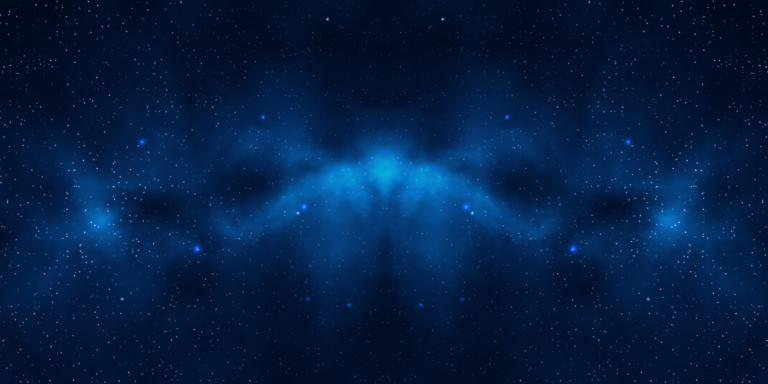
Give the GLSL for this background, as a WebGL 2 fragment shader.

```glsl
#version 300 es
precision highp float;

uniform vec2 u_resolution;
out vec4 fragColor;

// Tuning: distances are in canvas heights, densities in palette steps
const float MIRROR_AXIS = 1.003;
const float BASE_DENSITY = 0.88;
const float WARP = 0.09;
const float CLOUD_SCALE = 8.0;
const float CLOUD_CONTRAST = 1.2;
const float MOTTLE = 1.0;
const int STAR_LAYERS = 3;
const float STAR_CELLS = 28.0;
const float STAR_RADIUS = 0.0021;
const vec3 STAR_COLOR = vec3(0.55, 0.75, 0.88);
const vec3 BEACON_COLOR = vec3(0.05, 0.24, 0.75);

const vec3 PALETTE[7] = vec3[7](
    vec3(0.004, 0.025, 0.09), vec3(0.008, 0.07, 0.185), vec3(0.015, 0.145, 0.325),
    vec3(0.025, 0.27, 0.52), vec3(0.03, 0.45, 0.77), vec3(0.03, 0.70, 0.88),
    vec3(0.06, 0.83, 0.85));

// Soft ellipses: center xy, radius xy; x is measured from the mirror axis
const vec4 GLOWS[12] = vec4[12](
    vec4(0.0, 0.525, 0.085, 0.055), vec4(0.0, 0.53, 0.22, 0.08),
    vec4(0.17, 0.59, 0.055, 0.03), vec4(0.0, 0.48, 0.45, 0.19),
    vec4(0.37, 0.43, 0.13, 0.065), vec4(0.48, 0.37, 0.13, 0.06),
    vec4(0.727, 0.405, 0.05, 0.05), vec4(0.76, 0.43, 0.15, 0.16),
    vec4(0.80, 0.57, 0.08, 0.07), vec4(0.42, 0.68, 0.27, 0.13),
    vec4(0.85, 0.22, 0.25, 0.2), vec4(0.45, 0.43, 0.9, 0.24));
const float GLOW_GAIN[12] = float[12](
    1.2, 1.75, 0.7, 1.2, 0.9, 0.9, 1.5, 0.7, 0.6, 0.6, 0.4, 0.55);

const vec4 SHADOWS[6] = vec4[6](
    vec4(0.30, 0.54, 0.09, 0.045), vec4(0.60, 0.46, 0.11, 0.05),
    vec4(0.0, 0.10, 0.35, 0.16), vec4(0.0, 0.88, 0.35, 0.14),
    vec4(0.0, 0.32, 0.03, 0.1), vec4(1.0, 0.95, 0.35, 0.18));
const float SHADOW_GAIN[6] = float[6](1.4, 1.3, 0.25, 0.4, 0.5, 0.5);

// Bright stars: center xy, radius, strength
const vec4 BEACONS[6] = vec4[6](
    vec4(0.633, 0.63, 0.008, 0.8), vec4(0.318, 0.695, 0.006, 0.6),
    vec4(0.211, 0.461, 0.008, 0.8), vec4(0.49, 0.352, 0.010, 0.8),
    vec4(0.093, 0.206, 0.006, 0.5), vec4(0.201, 0.221, 0.006, 0.4));
const vec3 WHITE_STARS[3] = vec3[3](
    vec3(0.15, 0.95, 0.85), vec3(0.685, 0.221, 0.7), vec3(0.227, 0.445, 0.7));

vec3 hash3(vec2 cell) {
    vec3 q = fract(cell.xyx * vec3(0.1031, 0.1030, 0.0973));
    q += dot(q, q.yxz + 33.33);
    return fract((q.xxy + q.yzz) * q.zyx);
}

float noise(vec2 p) {
    vec2 i = floor(p), f = fract(p);
    f = f * f * (3.0 - 2.0 * f);
    return mix(mix(hash3(i).x, hash3(i + vec2(1, 0)).x, f.x),
               mix(hash3(i + vec2(0, 1)).x, hash3(i + vec2(1, 1)).x, f.x), f.y);
}

float fbm(vec2 p) {
    float sum = 0.0, gain = 0.5;
    for (int i = 0; i < 5; i++) {
        sum += gain * noise(p);
        p = mat2(1.6, 1.2, -1.2, 1.6) * p + 7.3;
        gain *= 0.5;
    }
    return sum;
}

float softEllipse(vec2 p, vec4 e) {
    vec2 d = (p - e.xy) / e.zw;
    return exp(-dot(d, d));
}

vec3 paletteAt(float density) {
    float t = clamp(density, 0.0, 5.999);
    int i = int(t);
    return mix(PALETTE[i], PALETTE[i + 1], fract(t));
}

// One jittered star per cell; most are very faint
float starLayer(vec2 p, float cells) {
    vec2 cell = floor(p * cells);
    vec3 h = hash3(cell + cells);
    vec2 d = (fract(p * cells) - mix(vec2(0.2), vec2(0.8), h.xy)) / cells;
    return pow(h.z, 9.0) * exp(-dot(d, d) / (STAR_RADIUS * STAR_RADIUS));
}

void main() {
    vec2 p = gl_FragCoord.xy / u_resolution * vec2(2.0, 1.0);
    p.x = abs(p.x - MIRROR_AXIS);

    // Nebula density
    vec2 drift = vec2(fbm(p * 6.0 + 3.7), fbm(p * 6.0 + 19.1)) - 0.5;
    vec2 q = p + WARP * drift;
    float cloud = fbm(q * CLOUD_SCALE + 41.0) - 0.48;
    float glow = 0.0, shadow = 0.0;
    for (int i = 0; i < 12; i++) glow += GLOW_GAIN[i] * softEllipse(q, GLOWS[i]);
    for (int i = 0; i < 6; i++) shadow += SHADOW_GAIN[i] * softEllipse(q, SHADOWS[i]);
    float density = BASE_DENSITY + glow * (1.0 + CLOUD_CONTRAST * cloud) + MOTTLE * cloud - shadow;
    vec3 color = paletteAt(density);

    // Star dust, thicker toward the sides
    float stars = 0.0;
    for (int i = 0; i < STAR_LAYERS; i++) stars += starLayer(p, STAR_CELLS * (1.0 + 0.7 * float(i)));
    color += STAR_COLOR * stars * mix(0.25, 0.75, smoothstep(0.1, 0.8, p.x));

    // Blue beacons and white stars
    for (int i = 0; i < 6; i++) {
        float halo = softEllipse(p, BEACONS[i].xyzz);
        color += BEACONS[i].w * (BEACON_COLOR * halo + 0.3 * STAR_COLOR * pow(halo, 8.0));
    }
    for (int i = 0; i < 3; i++)
        color += STAR_COLOR * WHITE_STARS[i].z * softEllipse(p, vec4(WHITE_STARS[i].xy, vec2(0.0035)));

    fragColor = vec4(min(color, 1.0), 1.0);
}
```
